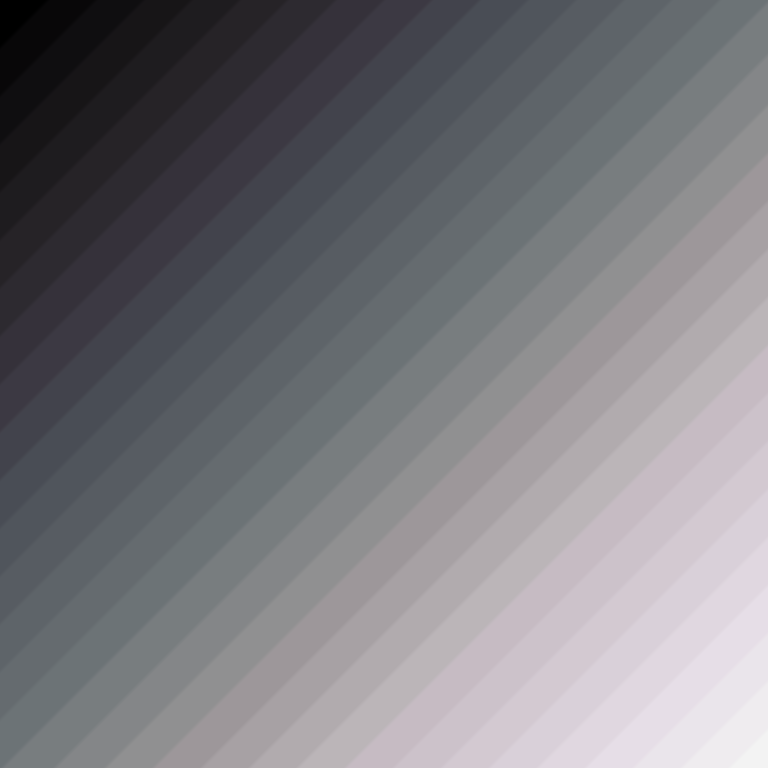
A WebGL 1 fragment shader for this background:

```glsl
precision highp float;
// A diagonal gradient from black (top left) to near white (bottom right),
// cut into even flat bands. Each band takes its tint from a colour ramp
// that drifts through plum, slate, teal grey and mauve.

uniform vec2 u_resolution;

#define BANDS 32.0        // bands from corner to corner
#define EDGE_SOFTNESS 0.07 // half width of a band edge, in bands
#define MID_SHIFT 0.2     // delay of the bands past the middle, in bands

// Moves from one colour to the next between two band numbers.
vec3 blendTo(vec3 color, vec3 next, float from, float to, float band) {
  return mix(color, next, clamp((band - from) / (to - from), 0.0, 1.0));
}

// Colour ramp over the band number.
vec3 bandColor(float band) {
  vec3 black    = vec3(0.000, 0.000, 0.000);
  vec3 charcoal = vec3(0.149, 0.137, 0.153);
  vec3 plum     = vec3(0.235, 0.222, 0.262);
  vec3 slate    = vec3(0.286, 0.302, 0.333);
  vec3 teal     = vec3(0.424, 0.451, 0.463);
  vec3 grey     = vec3(0.565, 0.565, 0.569);
  vec3 taupe    = vec3(0.616, 0.592, 0.604);
  vec3 silver   = vec3(0.733, 0.710, 0.722);
  vec3 mauve    = vec3(0.776, 0.733, 0.765);
  vec3 lilac    = vec3(0.902, 0.871, 0.906);
  vec3 white    = vec3(0.953, 0.953, 0.953);

  vec3 color = blendTo(black, charcoal, 0.0, 5.0, band);
  color = blendTo(color, plum, 5.0, 8.0, band);
  color = blendTo(color, slate, 8.0, 10.0, band);
  color = blendTo(color, teal, 10.0, 15.0, band);
  color = blendTo(color, grey, 15.0, 18.0, band);
  color = blendTo(color, taupe, 18.0, 19.0, band);
  color = blendTo(color, silver, 19.0, 22.0, band);
  color = blendTo(color, mauve, 22.0, 23.0, band);
  color = blendTo(color, lilac, 23.0, 28.0, band);
  return blendTo(color, white, 28.0, 31.0, band);
}

// Staircase with smooth risers at whole numbers.
float softFloor(float x) {
  float edge = floor(x + 0.5);
  return edge - 1.0 + smoothstep(-EDGE_SOFTNESS, EDGE_SOFTNESS, x - edge);
}

void main() {
  vec2 uv = gl_FragCoord.xy / u_resolution;

  // Position along the diagonal: 0 at top left, 1 at bottom right.
  float along = 0.5 * (uv.x + 1.0 - uv.y);
  float position = along * BANDS - MID_SHIFT * smoothstep(0.47, 0.57, along);

  float band = clamp(softFloor(position), 0.0, BANDS - 1.0);
  gl_FragColor = vec4(bandColor(band), 1.0);
}
```
